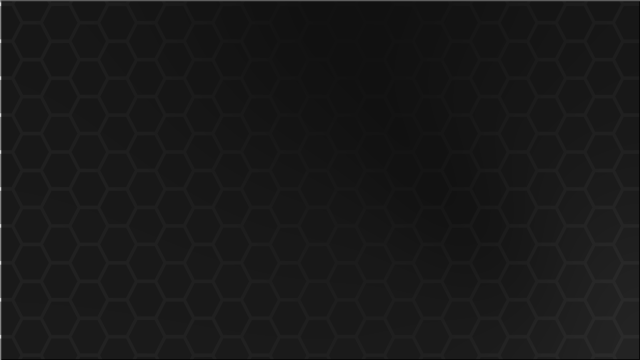
This pattern is drawn by a WebGL 2 fragment shader. Its source:

```glsl
#version 300 es
precision highp float;
// Dark honeycomb of flat-topped hexagons, slightly stretched in height.
// The nearest of two offset lattices gives the cell; its edge distance gives
// the lines. Soft blobs shade the ground, and a thin rim frames the canvas.

uniform vec2 u_resolution;
out vec4 fragColor;

#define COLUMNS 22.37             // columns across the canvas
#define ROWS 9.745                // cells down the canvas
#define ORIGIN vec2(1.105, 0.63)  // centre of one cell, in columns and rows
#define LINE_WIDTH 0.0100         // of the flat sides, in canvas heights
#define LINE_SOFTNESS 0.0008
#define RIM_WIDTH 0.0035
#define GROUND 0.102
#define LINE_CONTRAST 0.031
#define BAND_TILT 0.35            // sideways lean of the dark band
#define TOP_GREY 0.37
#define LEFT_GREY 0.52
#define LEFT_BRIGHT 0.85

const float SQRT3 = 1.7320508;

// Soft elliptical spot, 1 at its centre
float blob(vec2 uv, vec2 centre, vec2 radius) {
    vec2 d = (uv - centre) / radius;
    return exp(-dot(d, d));
}

// Offset from the nearest cell centre, for hexagons of side 1
vec2 hexOffset(vec2 p) {
    vec2 period = vec2(3.0, SQRT3);
    vec2 a = p - period * round(p / period);
    vec2 shifted = p - 0.5 * period;
    vec2 b = shifted - period * round(shifted / period);
    return dot(a, a) < dot(b, b) ? a : b;
}

// Distance to the cell border, in canvas heights; the stretch thins the slants
float borderDistance(vec2 uv) {
    vec2 p = (uv * vec2(COLUMNS, ROWS) - ORIGIN) * vec2(1.5, SQRT3);
    vec2 q = abs(hexOffset(p));
    float reach = max(q.y, dot(q, vec2(0.5 * SQRT3, 0.5)));
    return (0.5 * SQRT3 - reach) / (ROWS * SQRT3);
}

// Antialiased strip along a canvas side, from the distance to that side
float strip(float d, float width, float pixel) {
    return clamp((width - d) / pixel + 0.5, 0.0, 1.0);
}

void main() {
    vec2 uv = gl_FragCoord.xy / u_resolution;
    float aspect = u_resolution.x / u_resolution.y;
    float pixel = 1.0 / u_resolution.y;

    // Ground: shadow from the top, a leaning dark band, a glow at lower right
    float shadow = blob(uv, vec2(0.55, 1.0), vec2(0.28, 0.56));
    vec2 leaned = uv + vec2(BAND_TILT * (uv.y - 0.40), 0.0);
    float band = blob(leaned, vec2(0.72, 0.40), vec2(0.12, 0.32));
    float glow = blob(uv, vec2(1.0, 0.04), vec2(0.20, 0.42));
    float grey = GROUND - 0.012 * uv.y;
    grey += 0.038 * glow - 0.024 * shadow - 0.020 * band;

    // Honeycomb lines, fading toward the shaded middle
    float blur = LINE_SOFTNESS + 0.5 * pixel;
    float line = 1.0 - smoothstep(-blur, blur, borderDistance(uv) - 0.5 * LINE_WIDTH);
    float fade = 0.8 * shadow + 0.35 * blob(uv, vec2(0.58, 0.35), vec2(0.20, 0.5));
    grey += line * LINE_CONTRAST * max(1.0 - fade, 0.1);

    // Rim: dark at right and bottom, light at top and left
    float right = strip((1.0 - uv.x) * aspect, 0.7 * RIM_WIDTH, pixel);
    float bottom = strip(uv.y, 0.7 * RIM_WIDTH, pixel);
    grey *= 1.0 - 0.8 * max(right, bottom);
    grey = mix(grey, TOP_GREY, strip(1.0 - uv.y, RIM_WIDTH, pixel));
    float left = strip(uv.x * aspect, RIM_WIDTH, pixel);
    grey = mix(grey, mix(LEFT_GREY, LEFT_BRIGHT, line), left);

    fragColor = vec4(vec3(grey), 1.0);
}
```
